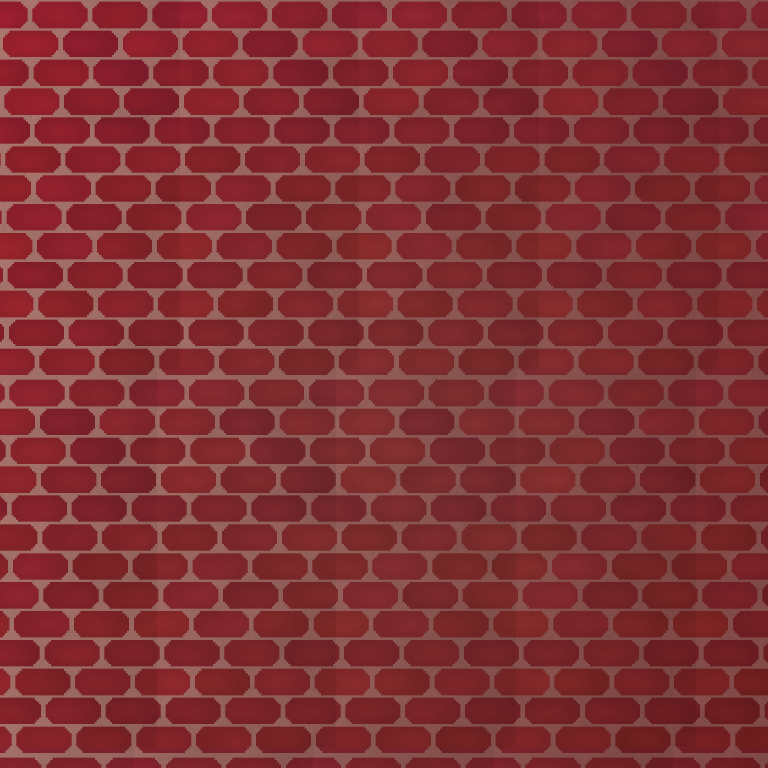
A Shadertoy shader for this texture:

```glsl
// Weathered red brick wall: rounded bricks in pale mortar, lit from the upper left.

// Layout, in fractions of the canvas
const vec2  PITCH        = vec2(0.0780, 0.03763);  // brick spacing
const vec2  HALF_BRICK   = vec2(0.0359, 0.0172);
const float RADIUS       = 0.0148;
const vec2  STAIRS       = vec2(13.0, 6.0);        // edge steps per half brick
const vec2  ORIGIN       = vec2(0.0781, 0.0007);
const float TILE_COLUMNS = 3.0;                    // bricks before wear repeats
const float TILE_ROWS    = 13.0;
const float TILE_HEIGHT  = 0.4922;                 // includes a slightly wide joint
const float TILE_SHIFT   = 0.0300;                 // sideways slip of each tile row
const float ROW_DRIFT    = 0.00076;                // sideways slip of each course
const float SEAM_OFFSET  = 0.012;

// Colours at the corners of the wall
const vec3 BRICK_TOP_LEFT     = vec3(0.56, 0.11, 0.16);
const vec3 BRICK_TOP_RIGHT    = vec3(0.48, 0.13, 0.16);
const vec3 BRICK_BOTTOM_LEFT  = vec3(0.51, 0.13, 0.16);
const vec3 BRICK_BOTTOM_RIGHT = vec3(0.41, 0.10, 0.11);
const vec3 BRICK_MIDDLE       = vec3(0.48, 0.18, 0.18);
const vec3 MORTAR_LEFT        = vec3(0.63, 0.44, 0.41);
const vec3 MORTAR_RIGHT       = vec3(0.50, 0.29, 0.28);

// Wear
const float BRICK_VARIATION = 0.10;
const float BRICK_GLOW      = 0.11;
const float TILE_FADE       = 0.06;
const float MOTTLE          = 0.06;
const float GRAIN           = 0.035;
const int   SAMPLES         = 3;                   // per axis, for smooth edges

float hash(vec2 p) {
    vec3 q = fract(p.xyx * 0.1031);
    q += dot(q, q.yzx + 33.33);
    return fract((q.x + q.y) * q.z);
}

float noise(vec2 p) {
    vec2 i = floor(p), f = fract(p);
    f = f * f * (3.0 - 2.0 * f);
    return mix(mix(hash(i), hash(i + vec2(1, 0)), f.x),
               mix(hash(i + vec2(0, 1)), hash(i + vec2(1, 1)), f.x), f.y);
}

// Offset from the nearest brick centre (xy) and brick index in its tile (zw)
vec4 locateBrick(vec2 p) {
    float tileRow = floor((p.y - ORIGIN.y) / TILE_HEIGHT);
    float y = p.y - ORIGIN.y - tileRow * TILE_HEIGHT;
    float row = min(floor(y / PITCH.y), TILE_ROWS - 1.0);
    float x = p.x - ORIGIN.x + tileRow * TILE_SHIFT - row * ROW_DRIFT
            - 0.5 * PITCH.x * mod(row, 2.0);
    float column = floor(x / PITCH.x + 0.5);
    return vec4(x - column * PITCH.x, y - (row + 0.5) * PITCH.y,
                mod(column, TILE_COLUMNS), row);
}

// 1 inside the stair-stepped rounded brick, 0 in the mortar
float brickMask(vec2 local) {
    vec2 stair = HALF_BRICK / STAIRS;
    vec2 stepped = (floor(abs(local) / stair) + 0.5) * stair;
    vec2 d = stepped - HALF_BRICK + RADIUS;
    float dist = length(max(d, 0.0)) + min(max(d.x, d.y), 0.0) - RADIUS;
    return step(dist, 0.0);
}

float brickCoverage(vec2 p) {
    float sum = 0.0;
    for (int j = 0; j < SAMPLES; j++)
        for (int i = 0; i < SAMPLES; i++) {
            vec2 jitter = (vec2(i, j) + 0.5) / float(SAMPLES) - 0.5;
            sum += brickMask(locateBrick(p + jitter / iResolution.xy).xy);
        }
    return sum / float(SAMPLES * SAMPLES);
}

void mainImage(out vec4 fragColor, in vec2 fragCoord) {
    vec2 p = fragCoord / iResolution.xy;
    p.y = 1.0 - p.y;                               // courses count from the top
    vec4 brick = locateBrick(p);

    // Light across the whole wall
    vec3 brickColor = mix(mix(BRICK_TOP_LEFT, BRICK_TOP_RIGHT, p.x),
                          mix(BRICK_BOTTOM_LEFT, BRICK_BOTTOM_RIGHT, p.x), p.y);
    float middle = exp(-6.0 * dot(p - vec2(0.55, 0.58), p - vec2(0.55, 0.58)));
    brickColor = mix(brickColor, BRICK_MIDDLE, 0.85 * middle);
    vec3 mortarColor = mix(MORTAR_LEFT, MORTAR_RIGHT, smoothstep(-0.1, 1.0, p.x + 0.2 * (p.y - 0.5)));

    // Each brick has its own tone, warmth and off-centre glow
    float tone = hash(brick.zw + 7.0) - 0.5;
    float warmth = hash(brick.zw + 31.0) - 0.5;
    vec2 glowOffset = vec2(hash(brick.zw + 53.0) - 0.5, 0.1);
    vec2 q = brick.xy / HALF_BRICK - glowOffset;
    float glow = exp(-1.3 * dot(q, q)) - 0.5;
    brickColor *= 1.0 + BRICK_VARIATION * tone + BRICK_GLOW * glow;
    brickColor += warmth * vec3(0.010, 0.012, -0.022);

    // Faint seams where the wear repeats
    float tileRow = floor((p.y + SEAM_OFFSET) / TILE_HEIGHT);
    vec2 seam = fract(vec2(p.x + tileRow * TILE_SHIFT, p.y + SEAM_OFFSET)
                    / vec2(TILE_COLUMNS * PITCH.x, TILE_HEIGHT));
    brickColor.b += 0.02 * (0.5 - seam.y);
    vec3 color = mix(mortarColor, brickColor, brickCoverage(p));

    // Mottling and fine grain
    color *= 1.0 + TILE_FADE * (0.5 - seam.x)
                 + MOTTLE * (noise(p * vec2(22.0, 34.0)) - 0.5)
                 + GRAIN * (noise(p * 300.0) - 0.5);
    fragColor = vec4(color, 1.0);
}
```
